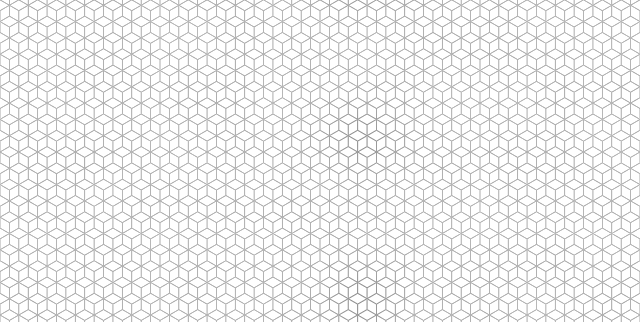
Reproduce this pattern procedurally as a Shadertoy shader.

```glsl
// Tumbling-block grid: fine grey outlines of stacked cubes on white.
// Each pixel is folded to its nearest six-way hub, where three lines cross;
// line weight swells in soft repeating patches and drifts with gradient noise.

#define CUBES_ACROSS 34.0
#define TOP_OFFSET 0.28      // first hub row below the top edge, in cubes
#define LINE_WIDTH 0.033     // in cubes
#define INK vec3(0.48)
#define PAPER vec3(1.0)
#define PATCH_CENTER vec2(18.6, -6.93)
#define PATCH_PERIOD 8.66    // ten hub rows
#define PATCH_RADIUS 1.9
#define PATCH_GAIN 0.45
#define DRIFT 0.12

const float SQRT3 = 1.7320508;

vec2 hashGradient(vec2 cell) {
    float h = fract(sin(dot(cell, vec2(127.1, 311.7))) * 43758.5);
    return vec2(cos(6.2832 * h), sin(6.2832 * h));
}

float gradientNoise(vec2 p) {
    vec2 i = floor(p), f = fract(p);
    vec2 u = f * f * f * (f * (f * 6.0 - 15.0) + 10.0);
    vec2 e = vec2(0.0, 1.0);
    float low = mix(dot(hashGradient(i), f),
                    dot(hashGradient(i + e.yx), f - e.yx), u.x);
    float high = mix(dot(hashGradient(i + e), f - e),
                     dot(hashGradient(i + e.yy), f - e.yy), u.x);
    return mix(low, high, u.y);
}

// Offset from the nearest hub of a triangular lattice of unit spacing
vec2 nearestHub(vec2 p) {
    vec2 cell = vec2(1.0, SQRT3);
    vec2 a = mod(p, cell) - 0.5 * cell;
    vec2 b = mod(p - 0.5 * cell, cell) - 0.5 * cell;
    return dot(a, a) < dot(b, b) ? a : b;
}

// Distance to the three cube edges crossing at a hub
float edgeDistance(vec2 q) {
    vec2 s = abs(q);
    return min(s.x, abs(0.5 * s.x - 0.5 * SQRT3 * s.y));
}

// Share of a pixel-wide box covered by a line of the given width
float lineCoverage(float d, float width, float pixel) {
    float overlap = min(d + 0.5 * pixel, 0.5 * width)
                  - max(d - 0.5 * pixel, -0.5 * width);
    return clamp(overlap / pixel, 0.0, 1.0);
}

// Relative line weight: heavier patches plus a slow drift
float lineWeight(vec2 p) {
    vec2 d = p - PATCH_CENTER;
    d.y = mod(d.y + 0.5 * PATCH_PERIOD, PATCH_PERIOD) - 0.5 * PATCH_PERIOD;
    float patchAmount = exp(-dot(d, d) / (PATCH_RADIUS * PATCH_RADIUS));
    return 1.0 + PATCH_GAIN * patchAmount + DRIFT * gradientNoise(p * 0.3);
}

void mainImage(out vec4 fragColor, in vec2 fragCoord) {
    // Cube units, with the origin on the first hub at the upper left
    float pixel = CUBES_ACROSS / iResolution.x;
    vec2 p = (fragCoord - vec2(0.0, iResolution.y)) * pixel
           + vec2(-0.5, TOP_OFFSET);

    float d = edgeDistance(nearestHub(p));
    float ink = lineCoverage(d, LINE_WIDTH * lineWeight(p), 1.1 * pixel);
    fragColor = vec4(mix(PAPER, INK, ink), 1.0);
}
```
